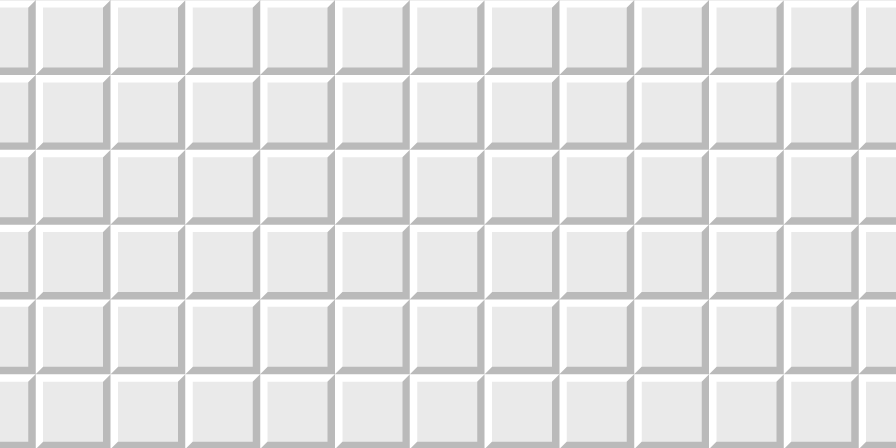
Give the GLSL for this pattern, as a Shadertoy shader.

```glsl
// Grid of pale square tiles with bevels lit from the upper left.

const float TILE_SIZE = 0.16700;              // tile pitch, in canvas heights
const vec2 GRID_ORIGIN = vec2(0.0797, 0.0004); // first tile corner, from the upper left
const float BEVEL = 0.099;                    // bevel width, in tiles
const vec3 FACE_COLOR = vec3(0.918);
const vec3 LIGHT_COLOR = vec3(1.0);
const vec3 SHADOW_COLOR = vec3(0.729);
const int SAMPLES = 4;                        // samples per pixel along each axis

// Colour at a point measured in tiles, with y pointing down
vec3 tileColor(vec2 point) {
    vec2 cell = fract(point);
    float litDistance = min(cell.x, cell.y);
    float shadowDistance = min(1.0 - cell.x, 1.0 - cell.y);
    if (min(litDistance, shadowDistance) > BEVEL) return FACE_COLOR;
    return litDistance < shadowDistance ? LIGHT_COLOR : SHADOW_COLOR;
}

void mainImage(out vec4 fragColor, in vec2 fragCoord) {
    vec3 sum = vec3(0.0);

    // Average a grid of samples to smooth every edge, including tile seams
    for (int j = 0; j < SAMPLES; j++) {
        for (int i = 0; i < SAMPLES; i++) {
            vec2 offset = (vec2(i, j) + 0.5) / float(SAMPLES) - 0.5;
            vec2 position = (fragCoord + offset) / iResolution.y;
            position.y = 1.0 - position.y;
            sum += tileColor((position - GRID_ORIGIN) / TILE_SIZE);
        }
    }

    fragColor = vec4(sum / float(SAMPLES * SAMPLES), 1.0);
}
```
